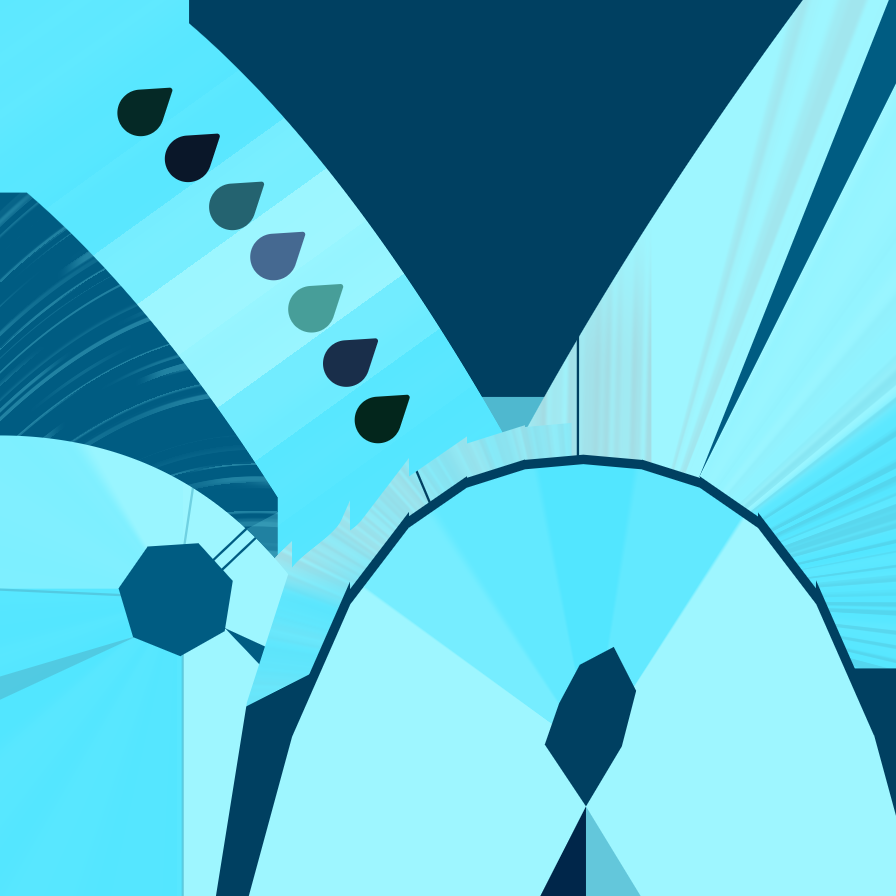
Give the GLSL for this background, as a Shadertoy shader.

```glsl
const vec3 NAVY = vec3(0, .25, .38);
const vec3 DEEP = vec3(0, .36, .51);
const vec3 CYAN = vec3(.32, .9, 1);
const vec3 PALE = vec3(.62, .965, 1);
const vec3 TEAL = vec3(.31, .72, .81);
const vec3 MIST = vec3(.64, .86, .89);
const vec3 INK = vec3(0, .15, .29);
const vec2 ARCH_TOP = vec2(.651, .518);
const vec2 ARCH_HEART = vec2(.66, .84);
const vec2 FAN_HEART = vec2(.71, .671);
const vec2 HUB = vec2(.197, .667);
const vec2 LEAF_TIP = vec2(.654, .9);
const float FACET = .065;
const float RING = .0105;
const float HUB_RADIUS = .0655;
const vec3 DROPS[7] = vec3[7](
    vec3(.02, .16, .15), vec3(.04, .09, .16), vec3(.14, .39, .44), vec3(.27, .41, .57),
    vec3(.28, .62, .6), vec3(.1, .18, .29), vec3(.01, .15, .11));
const vec2 LEAF[7] = vec2[7](vec2(.685, .722), vec2(.71, .771), vec2(.694, .833), LEAF_TIP,
    vec2(.608, .831), vec2(.624, .785), vec2(.647, .742));

float px;

float fill(float d) { return clamp(.5 - d / px, 0., 1.); }
void paint(inout vec3 base, vec3 color, float d) { base = mix(base, color, fill(d)); }
float hash(float n) { return fract(sin(n * 127.1) * 43758.5); }
float noise(float x) {
    return mix(hash(floor(x)), hash(floor(x) + 1.), smoothstep(0., 1., fract(x)));
}
float cross2(vec2 a, vec2 b) { return a.x * b.y - a.y * b.x; }
float line(vec2 p, vec2 a, vec2 b) {
    vec2 q = p - a, e = b - a;
    return length(q - e * clamp(dot(q, e) / dot(e, e), 0., 1.)) - .0013;
}
// Area from ray a clockwise to ray b
float wedge(vec2 q, vec2 a, vec2 b) {
    return max(-cross2(normalize(a), q), cross2(normalize(b), q));
}
float teardrop(vec2 p, float r1, float r2, float h) {
    p.x = abs(p.x);
    float b = (r1 - r2) / h, a = sqrt(1. - b * b), k = dot(p, vec2(-b, a));
    if (k < 0.) return length(p) - r1;
    if (k > a * h) return length(p - vec2(0, h)) - r2;
    return dot(p, vec2(a, b)) - r1;
}
float leafShape(vec2 p) {
    float d = -1.;
    for (int i = 0; i < 7; i++)
        d = max(d, -cross2(normalize(LEAF[(i + 1) % 7] - LEAF[i]), p - LEAF[i]));
    return d;
}
float archDrop(float w) { return w * w * (1.306 + 14.9 * w * w); }
float archShape(vec2 p) {
    p -= ARCH_TOP;
    float w = abs(p.x), w0 = floor(w / FACET) * FACET, y0 = archDrop(w0);
    float slope = (archDrop(w0 + FACET) - y0) / FACET;
    return (y0 + slope * (w - w0) - p.y) / sqrt(1. + slope * slope);
}
float bandCurve(float t) { t = max(t, 0.); return t * (.857 + 1.28 * t); }

void mainImage(out vec4 fragColor, in vec2 fragCoord) {
    px = 1. / iResolution.y;
    vec2 p = fragCoord / iResolution.xy;
    p.y = 1. - p.y; // y runs downward from here on
    float x = p.x, y = p.y, arch = archShape(p);
    vec3 col = NAVY;

    // Streaked field on the left
    float across = y + mix(.95, .45, x / .3) * x;
    float streak = smoothstep(.62, .85, noise(across * 190.)) * smoothstep(.3, .7, noise(x * 9. + floor(across * 95.) * 3.7));
    vec3 field = mix(DEEP, TEAL, .42 * streak);
    field = mix(field, TEAL, .4 * fill(max(.273 - x, .738 - .536 * x - y)));
    paint(col, field, max(x - .32, .2 - y));
    paint(col, TEAL, max(.443 - y, abs(x - .57) - .05));

    // Curved band with cross stripes
    float bandTop = min(x - .211, (.026 + bandCurve(x - .211) - y) / 1.5);
    float bandLow = min((y - .215 - bandCurve(x - .03)) / 1.5, .31 - x);
    float q = y + .72 * x, stripe = (floor(q / .09) + .5) * .09;
    float glow = exp(-pow(abs(stripe - .53) / .14, 2.)) + .08 * noise(q * 30.) + .15 * smoothstep(.3, .1, q);
    paint(col, mix(CYAN, PALE, min(glow, 1.)), max(bandTop, bandLow));

    // Drops along the band
    vec2 axis = vec2(.79, -.613);
    for (int i = 0; i < 7; i++) {
        float k = float(i);
        vec2 r = p - vec2(.157, .126) - k * vec2(.0547, .0501) - k * k * vec2(-.00176, .00117);
        paint(col, DROPS[i], teardrop(vec2(cross2(axis, r), dot(axis, r)), .026, .003, .041));
    }

    // Fan of rays on the right
    vec2 f = p - FAN_HEART;
    float turn = atan(f.x, -f.y);
    vec3 fan = mix(PALE, CYAN, .8 * smoothstep(.88, .96, turn) + .2 * smoothstep(.46, .5, turn) * noise(turn * 25.));
    fan = mix(fan, MIST, .6 * smoothstep(.4, .7, noise(turn * 45.)) * smoothstep(.24, .28, turn) * smoothstep(.4, .36, turn));
    fan = mix(fan, TEAL, .35 * smoothstep(.55, .85, noise(turn * 55.)) * smoothstep(.55, 1., turn));
    vec3 ribs = mix(MIST, PALE, .8 * noise(x * 170. + y * 4.));
    fan = mix(fan, ribs, fill(x - .727) * smoothstep(.22, .42, y));
    paint(fan, DEEP, wedge(p - vec2(.781, .531), vec2(.211, -.531), vec2(.219, -.438)));
    paint(fan, NAVY, line(p, vec2(.645, .37), vec2(.645, .52)));
    paint(col, fan, (.896 - .74 * y + .2 * y * y - x) / 1.25);

    // Ribbed collar around the arch
    float around = atan(x - .651, .78 - y);
    vec3 collar = mix(MIST, PALE, .7 * noise(around * 90.));
    collar = mix(collar, CYAN, .35 * noise(around * 17.) + .6 * smoothstep(.61, .68, y));
    paint(collar, NAVY, line(p, vec2(.465, .526), vec2(.481, .564)));
    paint(col, collar, max(arch - .047 - .03 * smoothstep(.58, .64, y), x - .638));

    // Dark ground beside the arch
    paint(col, NAVY, (x < .5 ? .928 - .508 * x : .746) - y);

    // Wheel with its hub
    vec2 h = p - HUB;
    float spoke = atan(h.x, -h.y);
    vec3 wheel = mix(CYAN, PALE, .12 * noise(spoke * 9.));
    wheel = mix(wheel, PALE, .55 * fill(y - .657));
    wheel = mix(wheel, PALE, max(fill(.204 - x), .85 * smoothstep(-.62, -.5, spoke) * fill(h.y)));
    wheel = mix(wheel, TEAL, .6 * fill(wedge(p - vec2(.155, .709), vec2(-.155, .072), vec2(-.155, .046))));
    float seams = min(line(p, vec2(.204, .7), vec2(.204, 1)), line(p, vec2(0, .658), HUB));
    wheel = mix(wheel, TEAL, .6 * fill(min(seams, line(p, vec2(.216, .54), HUB))));
    paint(wheel, DEEP, abs(line(p, vec2(.235, .638), vec2(.29, .586)) - .006) - .0013);
    paint(wheel, DEEP, wedge(p - vec2(.251, .701), vec2(.048, .022), vec2(.04, .042)));
    float sector = 6.2832 / 7., side = mod(atan(-h.y, h.x) - 1.187, sector) - .5 * sector;
    paint(wheel, DEEP, length(h) * cos(side) - HUB_RADIUS * cos(.5 * sector));
    float rim = (.486 + x * x * (1.075 + 4.08 * x * x) - y) / sqrt(1. + 4. * x * x);
    float flank = x - max(.528 - .322 * y, .401 - .16 * y);
    paint(col, wheel, max(rim, flank));

    // Arch: ring, sectors, lower wedges and leaf
    paint(col, NAVY, arch - RING);
    float lean = degrees(atan(x - ARCH_HEART.x, ARCH_HEART.y - y));
    float light = .22 * smoothstep(9., 11., abs(lean + 1.)) + .25 * smoothstep(-32., -35., lean);
    light = max(light, smoothstep(42.5, 44., abs(lean + 10.5)));
    vec3 inside = mix(CYAN, PALE, light);
    vec2 foot = p - LEAF_TIP;
    paint(inside, mix(PALE, TEAL, .75), wedge(foot, vec2(.061, .1), vec2(0, 1)));
    paint(inside, INK, wedge(foot, vec2(0, 1), vec2(-.051, .1)));
    paint(inside, NAVY, leafShape(p));
    paint(col, inside, arch);

    fragColor = vec4(col, 1);
}
```
